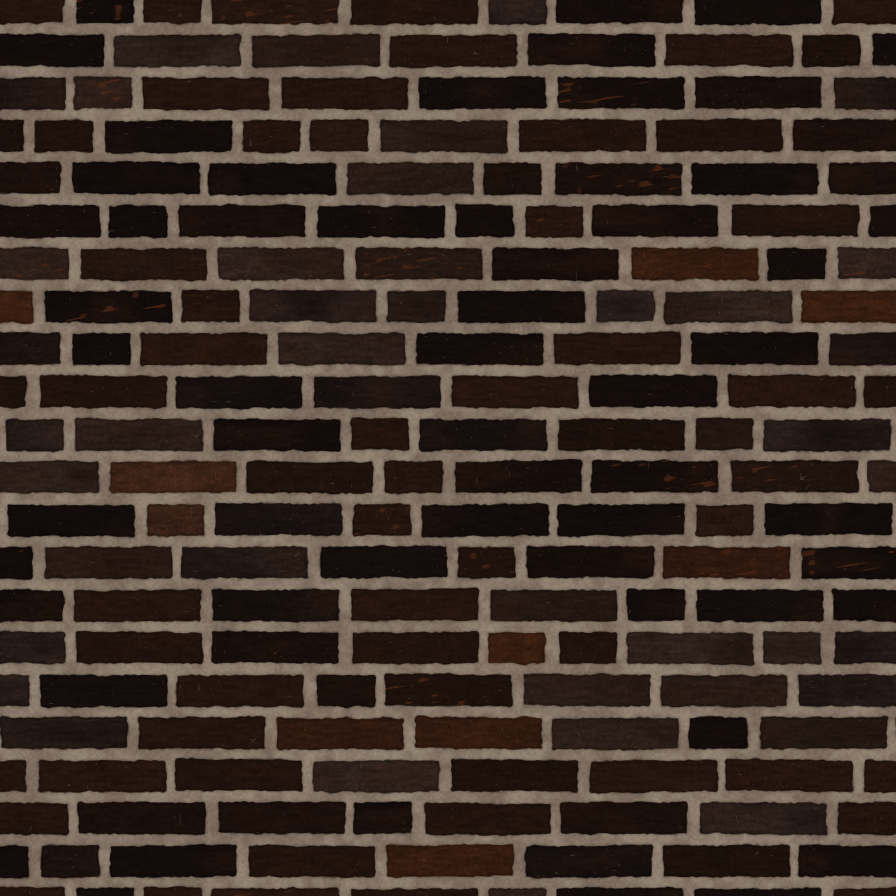
Write a Shadertoy shader that draws this texture.

```glsl
// Dark clinker brickwork: 21 courses, each 13 half-brick units long, in pale mortar.
// Every course mixes full bricks with one or three half bricks at hashed places;
// each brick is a wobbly rounded box with its own tone, clouds, streaks and specks.

const float COURSES = 21.0;
const float UNITS = 13.0;      // half-brick units per course
const float JOINT = 0.0124;    // mortar width
const float CORNER = 0.0025;

const vec3 MORTAR_DARK = vec3(0.475, 0.410, 0.358);
const vec3 MORTAR_LIGHT = vec3(0.555, 0.495, 0.432);
const vec3 CLAY_BLACK = vec3(0.068, 0.043, 0.036);
const vec3 CLAY_BROWN = vec3(0.140, 0.080, 0.050);
const vec3 CLAY_GREY = vec3(0.205, 0.155, 0.135);
const vec3 CLAY_RUST = vec3(0.300, 0.150, 0.080);
const vec3 SPECK = vec3(0.400, 0.340, 0.300);

float hash(vec2 p) {
    vec3 a = fract((p.xyx + 7.0) * vec3(0.1031, 0.1030, 0.0973));
    a += dot(a, a.yzx + 33.33);
    return fract((a.x + a.y) * a.z);
}

// Value noise that wraps after "period" cells
float noise(vec2 p, vec2 period) {
    vec2 i = floor(p), f = fract(p);
    f = f * f * (3.0 - 2.0 * f);
    vec2 a = mod(i, period), b = mod(i + 1.0, period);
    return mix(mix(hash(a), hash(vec2(b.x, a.y)), f.x),
               mix(hash(vec2(a.x, b.y)), hash(b), f.x), f.y);
}

float tileNoise(vec2 uv, vec2 cells) {
    return noise(uv * cells, cells);
}

float roundBox(vec2 p, vec2 halfSize, float r) {
    vec2 d = abs(p) - halfSize + r;
    return length(max(d, 0.0)) + min(max(d.x, d.y), 0.0) - r;
}

// Start and length of the brick at u; half bricks sit at 0, a and b
vec2 brickSpan(float u, float a, float b) {
    float origin = u < a ? 0.0 : (u < b ? a : b);
    float d = u - origin;
    return d < 1.0 ? vec2(origin, 1.0)
                   : vec2(origin + 1.0 + 2.0 * floor((d - 1.0) * 0.5), 2.0);
}

vec3 mortarColor(vec2 uv) {
    float mottle = 0.5 * tileNoise(uv, vec2(24.0)) + 0.5 * tileNoise(uv, vec2(90.0));
    float grain = tileNoise(uv, vec2(380.0)) - 0.5;
    return mix(MORTAR_DARK, MORTAR_LIGHT, smoothstep(0.2, 0.8, mottle)) + 0.06 * grain;
}

// q is the position from the brick centre, id tells bricks apart
vec3 brickColor(vec2 q, vec2 id) {
    vec2 shift = floor(200.0 * vec2(hash(id + 31.0), hash(id + 57.0)));
    vec2 wrap = vec2(512.0);
    float cloud = noise(q * vec2(18.0, 35.0) + shift, wrap);
    float streak = noise(q * vec2(70.0, 330.0) + shift, wrap);
    float grain = noise(q * 420.0 + shift, wrap);

    // Firing tone, changing softly along the brick
    vec3 color = mix(CLAY_BLACK, CLAY_BROWN, smoothstep(0.15, 1.0, hash(id + 3.0)));
    float grey = smoothstep(0.55, 1.0, hash(id + 11.0));
    color = mix(color, CLAY_GREY, grey * (0.25 + 0.75 * cloud));
    color = mix(color, CLAY_BROWN, 0.45 * smoothstep(0.55, 0.9, cloud));
    color = mix(color, CLAY_RUST, 0.45 * step(0.95, hash(id + 19.0)));
    color *= 0.76 + 0.28 * streak + 0.24 * grain;

    // Rusty scratches on a few bricks, pale specks on all
    float scratch = noise(q * vec2(28.0, 260.0) + q.x * 40.0 + shift, wrap);
    float scratched = step(0.87, hash(id + 23.0));
    color = mix(color, CLAY_RUST, 0.7 * scratched * smoothstep(0.80, 0.94, scratch));
    float speck = noise(q * 300.0 + shift.yx, wrap);
    return mix(color, SPECK, 0.4 * smoothstep(0.93, 1.0, speck));
}

void mainImage(out vec4 fragColor, in vec2 fragCoord) {
    vec2 uv = fragCoord / iResolution.xy;
    float soft = max(0.0011, 0.75 / iResolution.y);

    // Course, counted from the top
    float level = (1.0 - uv.y) * COURSES + 0.316;
    float course = mod(floor(level), COURSES);
    vec2 key = vec2(course, 40.0);

    // Quarter-brick stagger, slipping once so that the odd count wraps
    float stagger = 0.5 * mod(course + step(15.0, course), 2.0);
    stagger += floor(UNITS * hash(key)) + 0.16 * (hash(key + 5.0) - 0.5);
    float u = mod(uv.x * UNITS - stagger, UNITS);

    // Two extra half bricks in some courses
    float a = UNITS, b = UNITS;
    if (hash(key + 9.0) < 0.45) {
        a = 1.0 + 2.0 * floor(6.0 * hash(key + 13.0));
        b = a + 1.0 + 2.0 * floor(0.5 * (UNITS - a) * hash(key + 17.0));
    }
    vec2 span = brickSpan(u, a, b);
    vec2 id = vec2(span.x, course);

    // Brick outline: shifted, tilted and roughened
    vec2 cell = vec2(span.y / UNITS, 1.0 / COURSES);
    vec2 q = vec2((u - span.x) / UNITS, fract(level) / COURSES) - 0.5 * cell;
    q += (vec2(hash(id + 71.0), hash(id + 83.0)) - 0.5) * vec2(0.0035, 0.0016);
    q.y += q.x * 0.018 * (hash(id + 97.0) - 0.5);
    float rough = 0.0024 * (tileNoise(uv, vec2(70.0)) - 0.5)
                + 0.0016 * (tileNoise(uv, vec2(220.0)) - 0.5);
    float dist = roundBox(q, 0.5 * (cell - JOINT), CORNER) + rough;

    // Mortar darkens beside bricks, bricks darken at their rims
    vec3 mortar = mortarColor(uv) * mix(0.88, 1.0, smoothstep(0.0, 0.0035, dist));
    vec3 brick = brickColor(q, id) * mix(0.8, 1.0, smoothstep(0.0, 0.004, -dist));
    fragColor = vec4(mix(brick, mortar, smoothstep(-soft, soft, dist)), 1.0);
}
```
